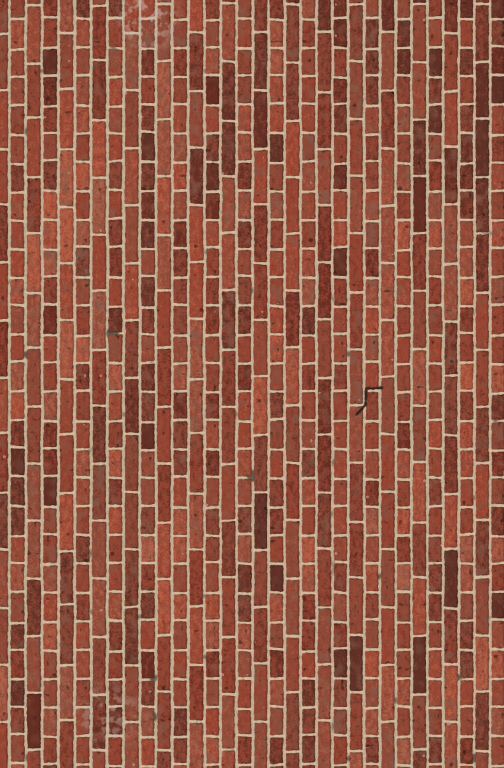
Reproduce this texture procedurally as a WebGL 2 fragment shader.

```glsl
#version 300 es
precision highp float;

uniform vec2 u_resolution;
out vec4 fragColor;

// Layout, in units of the canvas height
const float ASPECT = 0.65625;
const vec3 COLUMN_FIT = vec3(-0.567, 30.65, 0.8);  // columns narrow slightly to the right
const float COLUMN_WIDTH = 0.0209;
const float LONG_BRICK = 0.0747;
const float JOINT_ORIGIN = 0.658;
const vec2 MORTAR = vec2(0.0040, 0.0035);
const float CORNER = 0.0016;
const float EDGE_WEAR = 0.0007;

// Colours
const vec3 BRICK_DARK = vec3(0.37, 0.19, 0.15);
const vec3 BRICK_MID = vec3(0.55, 0.285, 0.215);
const vec3 BRICK_LIGHT = vec3(0.68, 0.40, 0.305);
const vec3 BRICK_DUSTY = vec3(0.51, 0.36, 0.30);
const vec3 MORTAR_COLOR = vec3(0.78, 0.69, 0.585);
const vec3 CHALK = vec3(0.80, 0.72, 0.68);
const vec3 HOLE = vec3(0.17, 0.12, 0.10);

// Wear
const vec2 SMEAR_TOP = vec2(0.193, 0.975);
const vec2 SMEAR_LOW = vec2(0.140, 0.069);
const vec2 CRACK[4] = vec2[4](vec2(0.497, 0.495), vec2(0.477, 0.494),
                              vec2(0.476, 0.473), vec2(0.464, 0.460));

float hash(vec2 cell) {
    uvec2 q = uvec2(ivec2(floor(cell))) * uvec2(1664525u, 22695477u);
    uint h = q.x ^ (q.y + 40503u);
    h = (h ^ (h >> 15)) * 73244475u;
    h = (h ^ (h >> 16)) * 73244475u;
    h ^= h >> 16;
    return float(h & 65535u) / 65535.0;
}

float slope(vec2 cell, vec2 offset) {
    float angle = 6.28318 * hash(cell);
    return dot(vec2(cos(angle), sin(angle)), offset);
}

// Gradient noise, roughly -1 to 1
float noise(vec2 p) {
    vec2 i = floor(p), f = p - i;
    vec2 w = f * f * f * (f * (f * 6.0 - 15.0) + 10.0);
    vec2 e = vec2(1.0, 0.0);
    float low = mix(slope(i, f), slope(i + e.xy, f - e.xy), w.x);
    float high = mix(slope(i + e.yx, f - e.yx), slope(i + e.xx, f - e.xx), w.x);
    return 1.5 * mix(low, high, w.y);
}

float roundedBox(vec2 p, vec2 halfSize, float radius) {
    vec2 q = abs(p) - halfSize + radius;
    return length(max(q, 0.0)) + min(max(q.x, q.y), 0.0) - radius;
}

float segment(vec2 p, vec2 a, vec2 b) {
    vec2 ab = b - a;
    return length(p - a - ab * clamp(dot(p - a, ab) / dot(ab, ab), 0.0, 1.0));
}

float smear(vec2 p, vec2 center, float radius) {
    float body = 1.0 - smoothstep(0.2, 1.0, length(p - center) / radius);
    return body * smoothstep(-0.15, 0.45, noise(p * 75.0) + 0.5 * noise(p * 190.0));
}

void main() {
    vec2 uv = gl_FragCoord.xy / u_resolution;
    vec2 p = uv * vec2(ASPECT, 1.0);
    float pixel = 1.0 / u_resolution.y;

    // Columns alternate short and long bricks; long ones shift by half in turn
    float k = COLUMN_FIT.x + uv.x * (COLUMN_FIT.y + COLUMN_FIT.z * uv.x);
    k += 0.035 * noise(vec2(k * 0.7, p.y * 22.0));
    float column = floor(k);
    float isLong = mod(column, 2.0);
    float brickLength = LONG_BRICK * mix(0.5, 1.0, isLong);
    float shift = mod(column, 4.0) == 3.0 ? 0.0 : 0.5;
    float localX = (k - column - 0.5) * COLUMN_WIDTH;

    // Joints drift and tilt independently in each column
    float drift = 0.0035 * noise(vec2(column * 7.37 + 0.5, p.y * 17.0));
    float tilt = 0.13 * noise(vec2(column * 3.71 + 0.3, p.y * 31.0 + 40.0));
    float r = (p.y - JOINT_ORIGIN + drift + tilt * localX) / brickLength + shift;
    vec2 id = vec2(column, floor(r));
    vec2 local = vec2(localX, (fract(r) - 0.5) * brickLength);

    // Brick outline with worn edges
    float rough = noise(p * 150.0) + 0.5 * noise(p * 330.0);
    vec2 halfSize = 0.5 * (vec2(COLUMN_WIDTH, brickLength) - MORTAR);
    halfSize.x -= 0.0006 * (hash(id + 61.0) - 0.5);
    float d = roundedBox(local, halfSize, CORNER) + EDGE_WEAR * rough;
    float brickMask = 1.0 - smoothstep(-0.7 * pixel, 0.7 * pixel, d);

    // Tone: one value per brick, broad weathering and fine grain
    float grain = 0.6 * noise(p * vec2(170.0, 110.0)) + 0.5 * noise(p * 370.0 + 19.0);
    float broad = noise(p * 5.0 + 3.0);
    float shade = smoothstep(0.70, 0.80, uv.y) * smoothstep(0.3, 0.8, uv.x);
    float tone = 0.5 + 0.60 * (hash(id) - 0.5) + 0.35 * grain + 0.12 * broad - 0.20 * shade;
    tone -= 0.25 * step(0.90, hash(id + 17.0));
    vec3 brick = mix(BRICK_DARK, BRICK_MID, smoothstep(0.0, 0.5, tone));
    brick = mix(brick, BRICK_LIGHT, smoothstep(0.5, 1.05, tone));
    float dust = 0.65 * hash(id + 31.0) * smoothstep(-0.1, 0.6, noise(p * 65.0 + 9.0));
    brick = mix(brick, BRICK_DUSTY, dust);
    brick *= mix(vec3(1.0), vec3(1.07, 0.93, 0.89), hash(id + 47.0));
    float rim = smoothstep(-0.0030, 0.0, d);
    brick *= 1.0 - rim * (0.12 + 0.10 * sign(local.x));
    float pits = smoothstep(0.55, 0.85, noise(p * 120.0 + 71.0));
    brick *= 1.0 - 0.35 * pits;

    // Mortar, palest in the cross joints, shaded beside the bricks
    float crossJoint = smoothstep(-0.001, 0.001, abs(local.y) - halfSize.y);
    vec3 mortar = MORTAR_COLOR * (0.98 + 0.06 * grain + 0.06 * crossJoint);
    mortar *= 1.0 - 0.12 * (1.0 - smoothstep(0.0, 0.0012, d));
    mortar *= 1.0 - 0.5 * smoothstep(0.62, 0.85, noise(p * 38.0 + 83.0));
    vec3 color = mix(mortar, brick, brickMask);

    // Chalky smears and pale flecks
    float chalk = max(smear(p, SMEAR_TOP, 0.055), 0.65 * smear(p, SMEAR_LOW, 0.060));
    float fleck = smoothstep(0.80, 0.92, noise(p * 95.0 + 137.0));
    color = mix(color, CHALK, max(0.6 * chalk, 0.5 * fleck));

    // Open crack where mortar has fallen out
    float crack = 1.0;
    for (int i = 0; i < 3; i++) crack = min(crack, segment(p, CRACK[i], CRACK[i + 1]));
    crack += 0.0008 * rough - 0.0016;
    color = mix(color, HOLE, 0.9 * (1.0 - smoothstep(-pixel, pixel, crack)));

    fragColor = vec4(clamp(color, 0.0, 1.0), 1.0);
}
```
